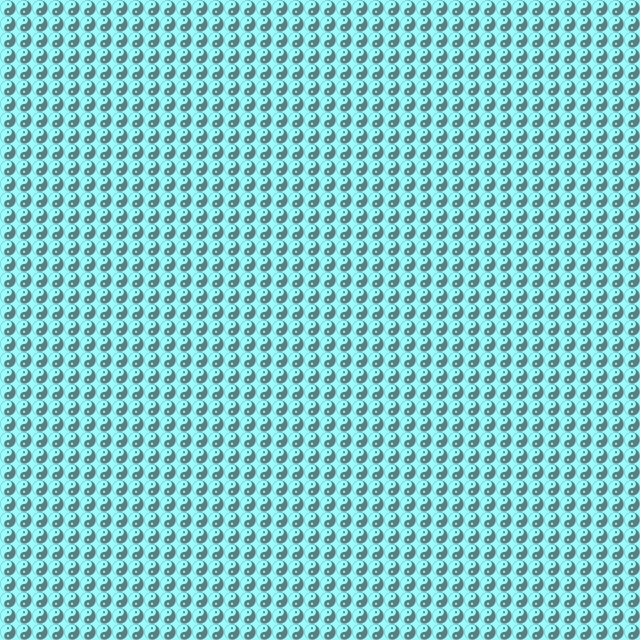
Reproduce this pattern procedurally as a WebGL 2 fragment shader.

```glsl
#version 300 es
precision highp float;
// Grid of two-tone discs, each split by an S curve with a dot in both halves.

#define REPEATS 40.0
#define DISC_RADIUS 0.478
#define DOT_RADIUS 0.065
#define RIM_WIDTH 0.018
#define LIGHT_COLOR vec3(0.600, 0.993, 0.993)
#define DARK_COLOR vec3(0.345, 0.500, 0.506)

uniform vec2 u_resolution;
out vec4 fragColor;

float circle(vec2 p, float radius) {
  return length(p) - radius;
}

// Share of a pixel that lies inside a signed distance.
float coverage(float dist, float pixel) {
  return clamp(0.5 - dist / pixel, 0.0, 1.0);
}

void main() {
  vec2 cell = fract(gl_FragCoord.xy / u_resolution * REPEATS) - 0.5;
  float pixel = REPEATS / min(u_resolution.x, u_resolution.y);

  // Dark half: right side, plus the lower lobe, minus the upper lobe
  vec2 lobeOffset = vec2(0.0, 0.5 * DISC_RADIUS);
  float disc = circle(cell, DISC_RADIUS);
  float upperLobe = circle(cell - lobeOffset, 0.5 * DISC_RADIUS);
  float lowerLobe = circle(cell + lobeOffset, 0.5 * DISC_RADIUS);
  float darkHalf = max(max(min(-cell.x, lowerLobe), -upperLobe), disc);
  float ink = coverage(darkHalf, pixel);

  // Contrasting dots at the lobe centres
  float darkDot = coverage(circle(cell - lobeOffset, DOT_RADIUS), pixel);
  float lightDot = coverage(circle(cell + lobeOffset, DOT_RADIUS), pixel);
  ink = max(ink, darkDot) * (1.0 - lightDot);

  // Hairline rim, kept at true weight when thinner than a pixel
  float rim = coverage(disc - 0.5 * RIM_WIDTH, pixel)
            - coverage(disc + 0.5 * RIM_WIDTH, pixel);
  ink = max(ink, rim);

  fragColor = vec4(mix(LIGHT_COLOR, DARK_COLOR, ink), 1.0);
}
```
